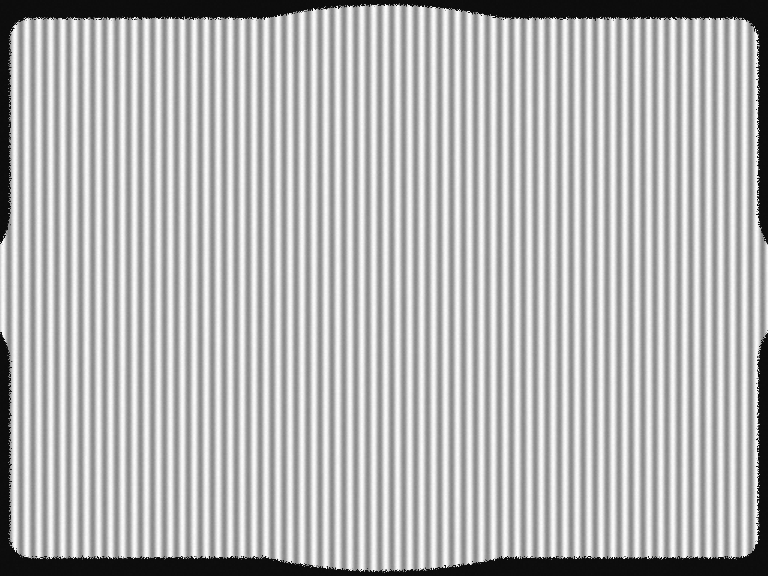
A Shadertoy shader for this pattern:

```glsl
// Soft grey vertical stripes in a ragged black frame that bulges on all four sides.
#define STRIPES 64.2
#define STRIPE_PHASE 0.25
#define STRIPE_MEAN 0.76
#define STRIPE_SWING 0.217
#define FRAME_GREY 0.05
#define PANEL_HALF vec2(0.487, 0.468)
#define BULGE_RADII vec2(0.505, 0.491)
#define SIDE_FLARE vec2(0.13, 5.6)
#define CORNER_RADIUS 0.036
#define RAGGED_DEPTH 0.008
#define GRAIN_CELLS 384.0
#define GRAIN_DEPTH 0.023

const float TAU = 6.2831853;

vec2 hash2(vec2 cell) {
    vec3 q = fract(cell.xyx * vec3(0.1031, 0.1030, 0.0973));
    q += dot(q, q.yzx + 33.33);
    return fract((q.xx + q.yz) * q.zy);
}

// Distance to the nearest scattered point, about 0 to 1.
float cellular(vec2 p) {
    vec2 cell = floor(p);
    float nearest = 2.0;
    for (int y = -1; y <= 1; y++) {
        for (int x = -1; x <= 1; x++) {
            vec2 neighbour = cell + vec2(x, y);
            nearest = min(nearest, distance(p, neighbour + hash2(neighbour)));
        }
    }
    return nearest;
}

float roundedBox(vec2 p, vec2 halfSize, float radius) {
    vec2 d = abs(p) - halfSize + radius;
    return length(max(d, 0.0)) + min(max(d.x, d.y), 0.0) - radius;
}

// First-order distance to an ellipse.
float ellipse(vec2 p, vec2 radii) {
    float k = length(p / radii);
    return k * (k - 1.0) / max(length(p / (radii * radii)), 1e-4);
}

// Rounded box with concave flares at the sides and elliptic arcs above and below.
float panelDistance(vec2 p, vec2 scale) {
    vec2 halfSize = PANEL_HALF * scale;
    float arcs = max(ellipse(p, BULGE_RADII * scale), abs(p.x) - halfSize.x);
    float reach = max(SIDE_FLARE.x - abs(p.y), 0.0);
    halfSize.x += SIDE_FLARE.y * reach * reach;
    return min(roundedBox(p, halfSize, CORNER_RADIUS), arcs);
}

void mainImage(out vec4 fragColor, in vec2 fragCoord) {
    vec2 uv = fragCoord / iResolution.xy;
    vec2 scale = vec2(iResolution.x / iResolution.y, 1.0);
    vec2 plane = uv * scale;

    // Stripes
    float stripe = STRIPE_MEAN + STRIPE_SWING * cos(TAU * (uv.x * STRIPES - STRIPE_PHASE));

    // Panel with a finely roughened edge
    float panel = panelDistance(plane - 0.5 * scale, scale);
    panel += RAGGED_DEPTH * (cellular(plane * GRAIN_CELLS) - 0.45);
    float soft = 0.5 / iResolution.y;
    float inside = 1.0 - smoothstep(-soft, soft, panel);

    // Fine grain, weaker on the frame
    float grain = GRAIN_DEPTH * (hash2(floor(plane * GRAIN_CELLS)).x - 0.5);
    float grey = mix(FRAME_GREY, stripe, inside) + grain * mix(0.3, 1.0, inside);
    fragColor = vec4(vec3(grey), 1.0);
}
```
